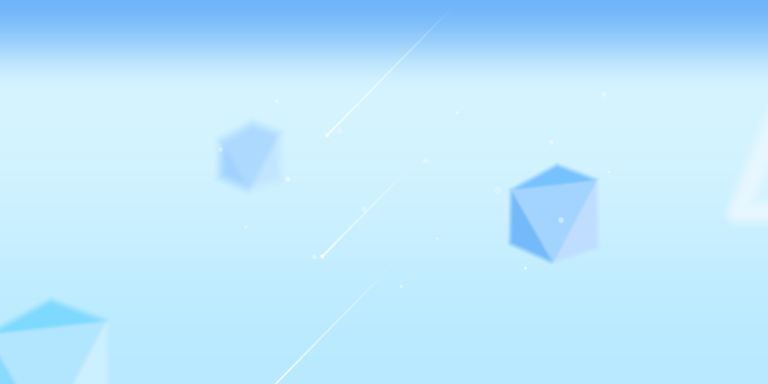
This background is drawn by a Shadertoy shader. Its source:

```glsl
// Pale blue sky with soft floating gems, diagonal light streaks and drifting sparkles.

// Lengths are in canvas heights, with the origin at the lower left.
const vec3 SKY_LOW  = vec3(0.72, 0.915, 1.00);
const vec3 SKY_MID  = vec3(0.83, 0.953, 1.00);
const vec3 SKY_TOP  = vec3(0.44, 0.71, 0.975);
const vec3 WHITE    = vec3(1.0);
const float TOP_BAND_START = 0.76;

const vec3 FRAME_COLOR = vec3(0.92, 0.97, 1.0);
const float FRAME_WIDTH = 0.026;
const float FRAME_BLUR  = 0.022;

const int STREAK_COUNT = 3;
const vec2 STREAK_DIR = vec2(0.7, 0.714);
const float STREAK_WIDTH = 0.0018;
const float STREAK_HEAD  = 0.0055;
// Head position and length of each streak
const vec3 STREAKS[STREAK_COUNT] = vec3[](
    vec3(0.852, 0.648, 0.47), vec3(0.839, 0.332, 0.33), vec3(0.710, -0.008, 0.45));

const int SPARKLE_COUNT = 17;
const vec2 SPARKLE_MIN = vec2(0.54, 0.24);
const vec2 SPARKLE_MAX = vec2(1.64, 0.77);

// Gem outline, clockwise from the top, for a gem of unit radius
const vec2 GEM[6] = vec2[](
    vec2(0.06, 1.00), vec2(0.88, 0.69), vec2(0.90, -0.69),
    vec2(-0.02, -1.00), vec2(-0.90, -0.61), vec2(-0.88, 0.49));

float hash(float n) {
    return fract(sin(n * 12.9898) * 43758.55);
}

// Signed distance to the line a-b, positive on its left
float lineSide(vec2 p, vec2 a, vec2 b) {
    vec2 e = normalize(b - a);
    return e.x * (p.y - a.y) - e.y * (p.x - a.x);
}

float segmentDistance(vec2 p, vec2 a, vec2 b) {
    vec2 e = b - a;
    float t = clamp(dot(p - a, e) / dot(e, e), 0.0, 1.0);
    return length(p - a - t * e);
}

vec3 skyColor(float y) {
    vec3 sky = mix(SKY_LOW, SKY_MID, smoothstep(0.0, 0.7, y));
    return mix(sky, SKY_TOP, smoothstep(TOP_BAND_START, 1.0, y));
}

// Blurred hexagonal gem: a central triangle with three visible side faces
vec3 drawGem(vec3 color, vec2 p, vec2 center, float radius, float blur,
             vec3 front, vec3 top, vec3 left, vec3 right) {
    vec2 q = (p - center) / radius;
    float soft = blur / radius;
    float outside = -10.0;
    for (int i = 0; i < 6; i++)
        outside = max(outside, lineSide(q, GEM[i], GEM[(i + 1) % 6]));

    vec3 face = front;
    float seam = soft * 0.6;
    face = mix(face, left, smoothstep(-seam, seam, lineSide(q, GEM[3], GEM[5])));
    face = mix(face, right, smoothstep(-seam, seam, lineSide(q, GEM[1], GEM[3])));
    face = mix(face, top, smoothstep(-seam, seam, lineSide(q, GEM[5], GEM[1])));
    return mix(color, face, 1.0 - smoothstep(-soft, soft, outside));
}

// Triangular frame entering from the right edge
vec3 drawFrame(vec3 color, vec2 p) {
    vec2 corner = vec2(1.922, 0.447), apex = vec2(2.06, 0.78), far = vec2(2.2, 0.447);
    float d = min(segmentDistance(p, corner, apex), segmentDistance(p, corner, far));
    float inner = step(corner.y, p.y) * step(0.0, lineSide(p, apex, corner));
    color = mix(color, FRAME_COLOR, 0.25 * inner);
    return mix(color, FRAME_COLOR,
               0.85 * (1.0 - smoothstep(FRAME_WIDTH - FRAME_BLUR, FRAME_WIDTH + FRAME_BLUR, d)));
}

vec3 drawStreaks(vec3 color, vec2 p, float pixel) {
    for (int i = 0; i < STREAK_COUNT; i++) {
        vec2 head = STREAKS[i].xy;
        float along = dot(p - head, STREAK_DIR) / STREAKS[i].z;
        float d = segmentDistance(p, head, head + STREAK_DIR * STREAKS[i].z);
        float fade = 1.0 - clamp(along, 0.0, 1.0);
        float tail = fade * (1.0 - smoothstep(0.0, STREAK_WIDTH + pixel, d));
        float tip = 1.0 - smoothstep(0.3 * STREAK_HEAD, STREAK_HEAD + pixel, length(p - head));
        color = mix(color, WHITE, max(0.9 * tail, 0.95 * tip));
    }
    return color;
}

// Evenly spread columns with heights from the golden ratio
vec3 drawSparkles(vec3 color, vec2 p, float pixel) {
    for (int i = 0; i < SPARKLE_COUNT; i++) {
        float n = float(i);
        vec2 cell = vec2((n + hash(n + 3.0)) / float(SPARKLE_COUNT), fract(0.7 + n * 0.618));
        float size = hash(n + 41.0);
        float radius = mix(0.003, 0.012, size * size);
        float alpha = mix(0.85, 0.4, size) * mix(0.5, 1.0, hash(n + 77.0));
        float d = length(p - mix(SPARKLE_MIN, SPARKLE_MAX, cell));
        color = mix(color, WHITE, alpha * (1.0 - smoothstep(0.5 * radius, radius + pixel, d)));
    }
    return color;
}

void mainImage(out vec4 fragColor, in vec2 fragCoord) {
    vec2 p = fragCoord / iResolution.y;
    float pixel = 1.0 / iResolution.y;
    vec3 color = drawFrame(skyColor(p.y), p);
    color = drawGem(color, p, vec2(1.443, 0.443), 0.128, 0.010, vec3(0.64, 0.83, 1.0),
                    vec3(0.46, 0.76, 1.0), vec3(0.45, 0.73, 0.98), vec3(0.75, 0.87, 1.0));
    color = drawGem(color, p, vec2(0.652, 0.592), 0.088, 0.021, vec3(0.68, 0.85, 1.0),
                    vec3(0.67, 0.85, 1.0), vec3(0.63, 0.82, 1.0), vec3(0.76, 0.90, 1.0));
    color = drawGem(color, p, vec2(0.122, 0.042), 0.177, 0.014, vec3(0.70, 0.90, 1.0),
                    vec3(0.49, 0.85, 1.0), vec3(0.54, 0.85, 1.0), vec3(0.80, 0.94, 1.0));
    color = drawStreaks(color, p, pixel);
    color = drawSparkles(color, p, pixel);
    fragColor = vec4(color, 1.0);
}
```
